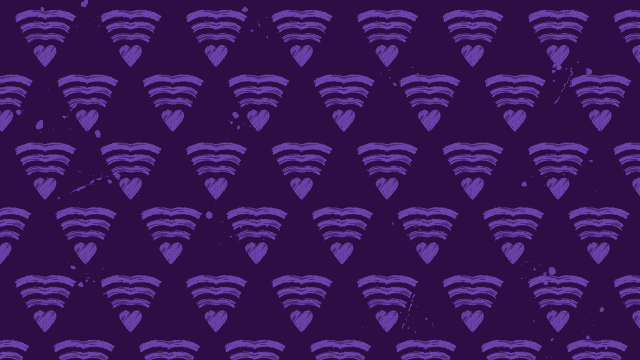
Write a Shadertoy shader that draws this pattern.

```glsl
// Layout, in design units (the canvas is HEIGHT units tall)
const float HEIGHT = 432.0;
const vec2 PITCH = vec2(102.6, 79.6);
const float FIRST_X = 54.3;
const float FIRST_TIP = 81.0;       // heart tip of the top row, from the top
const float ROW_MARGIN = 6.0;
const vec2 ODD_SHIFT = vec2(50.7, 2.0);
const float ODD_DRIFT = 1.1;        // sideways creep of odd rows, per row

// Motif
const int ARCS = 3;
const float ARC_STEP = 13.7;
const float ARC_CREST = 65.0;
const float ARC_RADIUS = 38.0;
const float ARC_HALF_WIDTH = 4.1;
const vec2 HEART_LOBE = vec2(6.3, 19.6);
const float HEART_RADIUS = 7.2;
const float ROUGHNESS = 1.1;
const float STREAK_DEPTH = 0.55;

// Splatter
const int CLUSTERS = 14;
const int DROPS = 16;
const float CLUSTER_REACH = 90.0;

const vec3 GROUND = vec3(0.18, 0.05, 0.27);
const vec3 INK = vec3(0.43, 0.26, 0.67);

float hash(vec2 p) {
    vec3 q = fract(p.xyx * 0.1031);
    q += dot(q, q.yzx + 33.33);
    return fract((q.x + q.y) * q.z);
}

float noise(vec2 p) {
    vec2 i = floor(p), f = fract(p);
    f = f * f * (3.0 - 2.0 * f);
    return mix(mix(hash(i), hash(i + vec2(1, 0)), f.x),
               mix(hash(i + vec2(0, 1)), hash(i + vec2(1, 1)), f.x), f.y);
}

vec2 direction(float turn) {
    return vec2(cos(6.2832 * turn), sin(6.2832 * turn));
}

float segment(vec2 p, vec2 b) {
    return length(p - b * clamp(dot(p, b) / dot(b, b), 0.0, 1.0));
}

// Tapered lobe mirrored about the axis, with the tip at the origin
float heart(vec2 p) {
    p.x = abs(p.x);
    float h = clamp(dot(p, HEART_LOBE) / dot(HEART_LOBE, HEART_LOBE), 0.0, 1.0);
    return length(p - HEART_LOBE * h) - HEART_RADIUS * h * (1.35 - 0.35 * h);
}

// x: signed distance, y: how worn the brush stroke is
vec2 motif(vec2 p) {
    float rough = (noise(p * 0.7 + 40.0) - 0.5) * ROUGHNESS;

    // Heart with slanted scratches and a faint inner outline
    float d = heart(p);
    vec2 slant = vec2(dot(p, vec2(0.6, 0.8)), dot(p, vec2(0.8, -0.6)));
    float scratch = smoothstep(0.52, 0.85, noise(slant * vec2(0.12, 0.9) + 70.0));
    float rim = 0.6 * smoothstep(1.1, 0.0, abs(d + 2.3)) * noise(p * 0.3 + 20.0);
    vec2 result = vec2(d, max(scratch, rim));

    // Double-crested arcs, cut off by slanted ragged ends
    for (int i = 0; i < ARCS; i++) {
        float k = float(i);
        float radius = ARC_RADIUS - 7.0 * k;
        vec2 centre = vec2(13.0 - 2.5 * k, ARC_CREST - ARC_STEP * k - radius);
        float across = length(vec2(abs(p.x), p.y) - centre) - radius;
        float grain = noise(vec2(p.x * 0.09, across * 0.95) + 50.0 + 17.0 * k);
        float ends = 0.9 * (abs(p.x) - 6.7 - 0.48 * p.y) + 3.0 * (grain - 0.5);
        float arc = max(abs(across) - ARC_HALF_WIDTH + 0.3 * k, ends);
        arc = max(arc, centre.y - p.y);
        if (arc < result.x) result = vec2(arc, smoothstep(0.52, 0.85, grain));
    }
    return result + vec2(rough, 0.0);
}

// Clusters of drops, some with a thin broken streak
float splatter(vec2 p, float width) {
    float d = CLUSTER_REACH;
    float broken = noise(p * 0.35);
    vec2 warped = p + 2.5 * (vec2(noise(p * 0.3 + 9.0), noise(p * 0.3 + 90.0)) - 0.5);
    for (int i = 0; i < CLUSTERS; i++) {
        float k = float(i);
        vec2 centre = fract(vec2(0.1, 0.67) + k * vec2(0.7549, 0.5698)) * vec2(width, HEIGHT);
        vec2 q = warped - centre;
        if (length(q) > CLUSTER_REACH) continue;
        float reach = mix(25.0, 75.0, hash(vec2(k, 3.0)));
        float size = mix(4.8, 2.6, k / float(CLUSTERS));
        for (int j = 0; j < DROPS; j++) {
            vec2 id = vec2(k * 7.0 + 1.0, float(j) + 11.0);
            float spread = hash(id);
            vec2 offset = direction(hash(id + 31.0)) * reach * spread * vec2(1.0, 0.6);
            float radius = 0.4 + size * pow(hash(id + 57.0), 5.0);
            d = min(d, length(q - offset) - radius);
        }
        if (i % 3 == 0) {
            vec2 tail = 42.0 * direction(hash(vec2(k, 8.0)));
            d = min(d, segment(q, tail) - 2.4 * broken + 0.8);
        }
    }
    return d;
}

void mainImage(out vec4 fragColor, in vec2 fragCoord) {
    float pixel = HEIGHT / iResolution.y;
    vec2 p = fragCoord * pixel;

    // Staggered rows, counted from the top
    float down = HEIGHT - p.y;
    float row = floor((down - ROW_MARGIN) / PITCH.y);
    float odd = mod(row, 2.0);
    float shift = FIRST_X + odd * (ODD_SHIFT.x - ODD_DRIFT * (row - 1.0));
    float x = (fract((p.x - shift) / PITCH.x + 0.5) - 0.5) * PITCH.x;
    float y = FIRST_TIP + row * PITCH.y - odd * ODD_SHIFT.y - down;

    vec2 stamp = motif(vec2(x, y));
    float ink = clamp(0.5 - stamp.x / pixel, 0.0, 1.0) * (1.0 - STREAK_DEPTH * stamp.y);
    float drops = clamp(0.5 - splatter(p, iResolution.x * pixel) / pixel, 0.0, 1.0);
    fragColor = vec4(mix(GROUND, INK, max(ink, 0.92 * drops)), 1.0);
}
```
